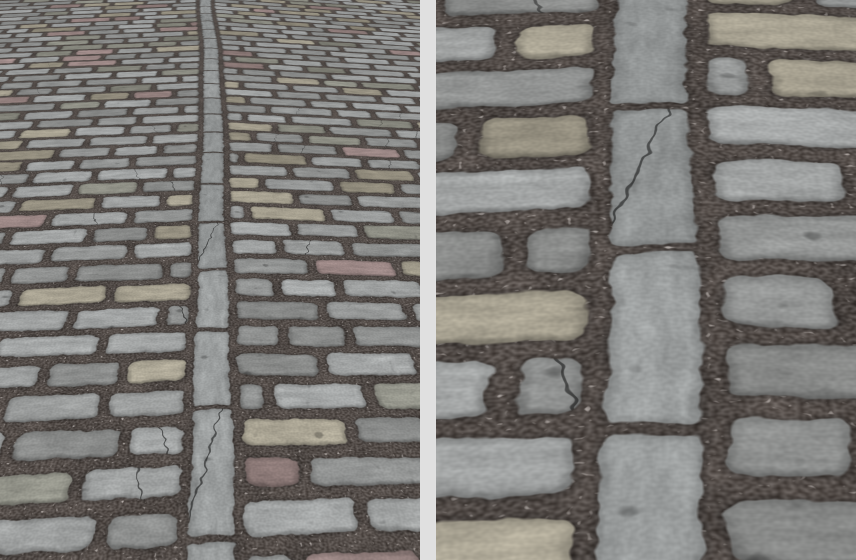
Left: the whole. Right: its middle third, enlarged.
Write a Shadertoy shader that draws this texture.

```glsl
// Old stone-block paving receding from the viewer, split by a central line of
// lengthwise blocks. Each sample is projected to the ground plane, assigned to a
// block in a jittered running bond, and shaded from a rounded-box distance.

float hash(vec2 p) {
    vec3 q = fract(p.xyx * vec3(0.1031, 0.1030, 0.0973));
    q += dot(q, q.yzx + 33.33);
    return fract((q.x + q.y) * q.z);
}

float cornerRamp(vec2 cell, vec2 offset) {
    float a = 6.2832 * hash(cell);
    return dot(vec2(cos(a), sin(a)), offset);
}

float gradientNoise(vec2 p) {
    vec2 i = floor(p), f = p - i, w = f * f * f * (f * (f * 6.0 - 15.0) + 10.0);
    vec2 e = vec2(1.0, 0.0);
    return mix(mix(cornerRamp(i, f), cornerRamp(i + e, f - e), w.x),
               mix(cornerRamp(i + e.yx, f - e.yx), cornerRamp(i + 1.0, f - 1.0), w.x), w.y);
}

float fbm(vec2 p) {
    float sum = 0.0, amp = 0.6;
    for (int i = 0; i < 4; i++) {
        sum += amp * gradientNoise(p);
        p = mat2(1.6, 1.2, -1.2, 1.6) * p + 7.3;
        amp *= 0.55;
    }
    return sum;
}

float roundedBox(vec2 p, vec2 halfSize, float radius) {
    vec2 q = abs(p) - halfSize + radius;
    return length(max(q, 0.0)) + min(max(q.x, q.y), 0.0) - radius;
}

// Position of the joint before block k of a row
float jointAt(float k, float row, float start) {
    return k < 0.5 ? start : k + 0.36 * (hash(vec2(k, row)) - 0.5);
}

vec3 paving(vec2 p) {
    // Perspective: scale shrinks towards a horizon above the canvas
    float x = p.x - 0.379 + 0.014 * smoothstep(0.9, 1.0, p.y) + 0.002 * sin(p.y * 23.0);
    bool right = x > 0.0;
    float slope = right ? mix(-0.03, 0.07, p.y) : 0.04;
    float scale = 1.3255 - p.y;
    float depth = 17.58 / (scale - slope * abs(x));
    vec2 ground = vec2(x / scale, depth * 0.09);
    vec2 wobble = 0.0055 * vec2(gradientNoise(ground * 32.0), gradientNoise(ground * 27.0 + 40.0))
                + 0.003 * gradientNoise(ground * 85.0);
    vec2 g = ground + wobble;

    // Side courses: running bond outwards from the centre line
    float rowPos = g.y / 0.09 - (right ? 0.53 : 0.35);
    float row = floor(rowPos);
    float rowId = row + (right ? 71.0 : 0.0);
    float start = mod(rowId, 2.0) * (0.5 + 0.3 * (hash(vec2(rowId, 9.0)) - 0.5));
    float along = (abs(g.x) - 0.039) / 0.175 + start;
    float k = floor(along + 0.5);
    k = max(k - (along < jointAt(k, rowId, start) ? 1.0 : 0.0), 0.0);
    float lo = jointAt(k, rowId, start), hi = jointAt(k + 1.0, rowId, start);
    vec2 id = vec2(k + 3.0, rowId);
    vec2 local = vec2((along - 0.5 * (lo + hi)) * 0.175, (rowPos - row - 0.5) * 0.09);
    local.y += 0.05 * (hash(id + 5.0) - 0.5) * local.x + 0.005 * (hash(id + 8.0) - 0.5);
    vec2 halfSize = vec2((hi - lo) * 0.0875 - 0.010, 0.041 - 0.007 * scale - 0.004 * hash(id + 2.0));
    float d = roundedBox(local, halfSize, 0.014);

    // Central line: longer blocks near the viewer, shorter ones far away
    float stretch = depth + 0.5 * (1.0 - smoothstep(13.6, 16.5, depth)) + 0.34 * max(depth - 29.4, 0.0);
    float linePos = (stretch - 16.7) / 2.55 + wobble.y * 4.0;
    vec2 lineLocal = vec2(g.x, (fract(linePos) - 0.5) * 0.2295);
    float lineD = roundedBox(lineLocal, vec2(0.029 + 0.003 * scale, 0.109), 0.007);
    bool onLine = lineD < d;
    if (onLine) {
        d = lineD;
        local = lineLocal;
        id = vec2(200.0, floor(linePos));
    }

    // Gritty earth in the joints
    float detail = smoothstep(0.3, 0.8, scale);
    float grit = gradientNoise(ground * 230.0);
    vec3 earth = vec3(0.325, 0.298, 0.283) * (1.0 + 0.3 * fbm(ground * 18.0));
    earth += detail * (0.16 * grit + 0.3 * smoothstep(0.32, 0.6, gradientNoise(ground * 150.0 + 9.0)));

    // Stone: grey tone per block, with occasional tan, rose and olive tints
    float tint = hash(id + 31.0);
    vec3 stone = mix(vec3(0.535, 0.54, 0.535), vec3(0.655, 0.665, 0.665), hash(id));
    if (onLine) stone = vec3(0.59, 0.602, 0.602) + 0.05 * (hash(id) - 0.5);
    else if (tint > 0.86) stone *= vec3(1.04, 0.99, 0.89);
    else if (tint < 0.05) stone *= vec3(1.0, 0.86, 0.85);
    else if (tint < 0.13) stone *= vec3(0.92, 0.91, 0.85);

    // Grain, stains, pits, splits and worn rims
    vec2 grainScale = onLine ? vec2(65.0, 18.0) : vec2(18.0, 65.0);
    stone *= 1.0 + 0.17 * fbm(ground * grainScale + id * 3.7) + 0.12 * fbm(ground * 14.0);
    stone *= 1.0 + detail * 0.09 * grit;
    stone *= 1.0 - 0.25 * detail * smoothstep(0.42, 0.62, gradientNoise(ground * 38.0 + 17.0));
    if (hash(id + 51.0) > 0.94) {
        float split = abs(local.x + 0.012 - 0.25 * local.y - 0.006 * gradientNoise(ground * 60.0));
        stone *= 1.0 - 0.5 * detail * (1.0 - smoothstep(0.0006, 0.002, split));
    }
    float rim = smoothstep(-0.011, 0.0, d);
    stone *= 1.0 - rim * (0.13 + 0.12 * smoothstep(0.01, -0.03, local.y) * float(!onLine));
    stone *= mix(0.95, 1.0, smoothstep(0.3, 0.7, scale));

    // Soft contact shade, then cover the earth with stone
    earth *= 0.82 + 0.18 * smoothstep(0.0, 0.008, d);
    float blur = 0.0012 + 0.4 / (scale * scale * iResolution.y);
    return mix(stone, earth, smoothstep(-blur, blur, d));
}

void mainImage(out vec4 fragColor, in vec2 fragCoord) {
    // Average six samples to keep the far courses clean
    vec3 color = vec3(0.0);
    for (int i = 0; i < 6; i++) {
        vec2 offset = vec2(float(i % 2) / 2.0 - 0.25, float(i / 2) / 3.0 - 0.3333);
        color += paving((fragCoord + offset) / iResolution.y);
    }
    fragColor = vec4(color / 6.0, 1.0);
}
```
